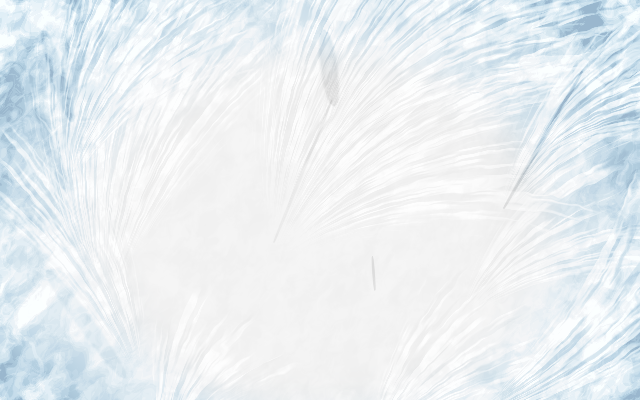
This background is drawn by a WebGL 2 fragment shader. Its source:

```glsl
#version 300 es
precision highp float;
// Pale window frost: curved ice feathers around a bright center with cold blue borders.

uniform vec2 u_resolution;
out vec4 fragColor;

const vec3 ICE[6] = vec3[6](
    vec3(0.96, 0.96, 0.965), vec3(0.90, 0.93, 0.95), vec3(0.84, 0.89, 0.92),
    vec3(0.78, 0.85, 0.90), vec3(0.71, 0.80, 0.86), vec3(0.62, 0.71, 0.79));

float hash(vec2 p) {
    vec3 q = fract(vec3(p.xyx) * 0.1031);
    q += dot(q, q.yzx + 33.33);
    return fract((q.x + q.y) * q.z);
}

float noise(vec2 p) {
    vec2 i = floor(p), f = fract(p);
    f = f * f * (3.0 - 2.0 * f);
    return mix(mix(hash(i), hash(i + vec2(1, 0)), f.x),
               mix(hash(i + vec2(0, 1)), hash(i + vec2(1, 1)), f.x), f.y);
}

float fbm(vec2 p) {
    float sum = 0.0, gain = 0.5;
    for (int i = 0; i < 4; i++) {
        sum += gain * noise(p);
        p = mat2(1.6, 1.2, -1.2, 1.6) * p + 17.3;
        gain *= 0.58;
    }
    return sum;
}

// Flat steps joined by short smooth ramps
float terrace(float v, float steps) {
    float s = v * steps;
    return (floor(s) + smoothstep(0.35, 0.65, fract(s))) / steps;
}

// Ragged crystal texture, stretched along a diagonal grain
float crystals(vec2 p, float scale) {
    vec2 q = mat2(0.8, 0.6, -0.6, 0.8) * p * vec2(scale, scale * 0.7);
    vec2 warp = vec2(noise(q * 1.7 + 3.1), noise(q * 1.7 + 41.7)) - 0.5;
    return terrace(smoothstep(0.28, 0.78, fbm(q + warp)), 4.0);
}

// Tapered soft sliver from a to b
float sliver(vec2 p, vec2 a, vec2 b, float width) {
    vec2 ab = b - a;
    float t = clamp(dot(p - a, ab) / dot(ab, ab), 0.0, 1.0);
    float w = width * (0.25 + 0.75 * sqrt(4.0 * t * (1.0 - t)));
    return 1.0 - smoothstep(w * 0.6, w + 0.002, length(p - a - ab * t));
}

// Soft round patch
float patchAt(vec2 p, vec2 center, float radius) {
    vec2 d = (p - center) / radius;
    return exp(-dot(d, d));
}

// Lays a fan of bent strands over the tone; dir is the heading at the tips
float plume(float tone, vec2 p, vec2 root, float dir, float spread,
            float len, float bend, float cold) {
    vec2 q = p - root;
    float r = length(q) / len;
    vec2 axis = vec2(cos(dir), sin(dir));
    float angle = atan(axis.x * q.y - axis.y * q.x, dot(axis, q));
    float u = (angle - bend * (1.0 - r)) / spread;
    float lane = u * spread * len * 60.0 + 0.45 * (noise(p * 45.0) - 0.5);
    float broad = noise(vec2(lane, r * len * 9.0) + root * 37.0);
    float fine = noise(vec2(lane * 2.3, r * len * 16.0) + root * 91.0);
    float reach = r + 0.5 * noise(vec2(lane * 1.4, root.x * 53.0));
    float mask = (1.0 - smoothstep(1.0, 1.1, reach)) * smoothstep(0.04, 0.3, r);
    mask *= 1.0 - smoothstep(0.6, 1.0, abs(u) + 0.4 * (fine - 0.5));
    float gap = smoothstep(0.42, 0.68, 0.6 * broad + 0.4 * fine);
    float strand = mix(-0.13 + 0.12 * cold, 0.14 + 0.75 * cold, gap);
    strand += (0.04 + 0.25 * cold) * (fine - 0.5);
    return mix(tone, strand, 0.8 * mask);
}

// Maps tone to ice color; negative tones become white highlights
vec3 iceColor(float tone) {
    vec3 color = ICE[0];
    for (int i = 1; i < 6; i++)
        color = mix(color, ICE[i], clamp(tone * 5.0 - float(i - 1), 0.0, 1.0));
    return mix(color, vec3(0.995), smoothstep(0.0, 0.16, -tone));
}

void main() {
    vec2 p = gl_FragCoord.xy / u_resolution.y;
    p.x *= 1.6 * u_resolution.y / u_resolution.x;

    // Cold grows from the clear center to the borders
    vec2 away = (p - vec2(0.80, 0.42)) / vec2(0.82, 0.64);
    float cold = smoothstep(0.5, 1.35, length(away));
    float frost = crystals(p, 15.0);
    float grain = crystals(p + 7.0, 36.0);

    // Bluish hollows and snowy clumps
    float tone = cold * (0.1 + 0.75 * frost) + 0.04;
    tone += 0.22 * patchAt(p, vec2(1.47, 0.49), 0.17) + 0.12 * patchAt(p, vec2(1.25, 0.71), 0.16);
    tone += 0.16 * patchAt(p, vec2(0.10, 0.52), 0.15) + 0.15 * patchAt(p, vec2(1.50, 0.93), 0.12);
    tone -= 0.25 * patchAt(p, vec2(0.08, 0.22), 0.10) + 0.25 * patchAt(p, vec2(0.05, 0.90), 0.12);

    // Border feathers
    tone = plume(tone, p, vec2(0.36, 0.02), 2.05, 0.30, 0.75, -0.25, cold);
    tone = plume(tone, p, vec2(0.40, -0.12), 1.00, 0.60, 0.40, 0.20, cold);
    tone = plume(tone, p, vec2(0.92, -0.12), 0.75, 0.50, 0.52, 0.25, cold);
    tone = plume(tone, p, vec2(1.15, 0.20), 0.58, 0.42, 0.55, 0.40, cold);
    tone = plume(tone, p, vec2(1.14, -0.06), 0.72, 0.30, 0.75, -0.35, cold);

    // Left feather: a fan and barbs along its stem
    tone = plume(tone, p, vec2(0.27, 0.22), 1.30, 0.50, 0.95, 0.35, cold);
    tone = plume(tone, p, vec2(0.17, 0.52), 1.05, 0.50, 0.60, 0.40, cold);

    // Middle feather
    tone = plume(tone, p, vec2(0.68, 0.34), 0.50, 0.50, 0.80, 0.45, cold);
    tone = plume(tone, p, vec2(0.683, 0.36), 0.85, 0.56, 1.15, 0.45, cold + 0.08);
    tone = plume(tone, p, vec2(0.79, 0.58), 0.68, 0.50, 0.80, 0.45, cold + 0.05);

    // Right feather
    tone = plume(tone, p, vec2(1.24, 0.44), 0.74, 0.36, 0.70, 0.35, cold + 0.15);
    tone = plume(tone, p, vec2(1.32, 0.58), 0.50, 0.42, 0.45, 0.45, cold + 0.15);

    // Crystal chips over everything, faint in the middle
    tone += (0.06 + 0.50 * cold) * (grain - 0.42);
    tone += (0.06 + 0.14 * cold) * (frost - 0.45);

    // Shaded blades and thin stems
    tone += 0.30 * sliver(p, vec2(0.11, 0.92), vec2(0.18, 0.70), 0.022);
    tone += 0.22 * sliver(p, vec2(0.09, 0.74), vec2(0.16, 0.53), 0.016);
    tone += 0.20 * sliver(p, vec2(0.12, 0.32), vec2(0.31, 0.06), 0.024);
    tone += 0.35 * sliver(p, vec2(0.81, 0.92), vec2(0.835, 0.74), 0.025);
    tone += 0.20 * sliver(p, vec2(0.685, 0.395), vec2(0.83, 0.75), 0.004);
    tone += 0.45 * sliver(p, vec2(1.26, 0.48), vec2(1.455, 0.82), 0.005);
    tone += 0.40 * sliver(p, vec2(0.931, 0.358), vec2(0.937, 0.275), 0.003);

    // Neutral in the middle, bluer at the borders
    vec3 color = iceColor(tone);
    float gray = dot(color, vec3(0.3, 0.5, 0.2));
    color = mix(vec3(gray), color, smoothstep(0.0, 0.25, cold));
    color += cold * vec3(-0.02, 0.008, 0.02);
    fragColor = vec4(clamp(color, 0.0, 1.0), 1.0);
}
```
